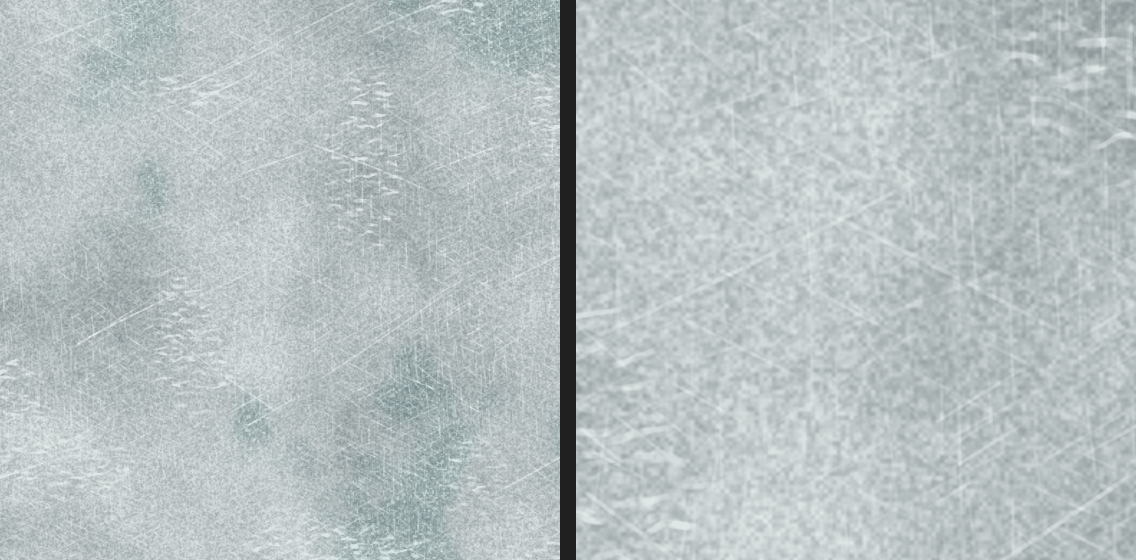
Left, the full canvas; right, a detail of the centre.
Give the GLSL for this texture, as a WebGL 1 fragment shader.

```glsl
precision highp float;
uniform vec2 u_resolution;

const vec3 SHADE = vec3(0.60, 0.64, 0.645);
const vec3 FROST = vec3(0.84, 0.87, 0.87);
const vec3 TEAL = vec3(-0.022, 0.004, 0.002);
const int HAIR_LAYERS = 15;
const int LONG_SCRATCHES = 34;

float hash(vec2 p) {
  vec3 q = fract(vec3(p.xyx) * 0.1031);
  q += dot(q, q.yzx + 33.33);
  return fract((q.x + q.y) * q.z);
}

float noise(vec2 p) {
  vec2 i = floor(p);
  vec2 f = fract(p);
  f = f * f * (3.0 - 2.0 * f);
  float low = mix(hash(i), hash(i + vec2(1.0, 0.0)), f.x);
  float high = mix(hash(i + vec2(0.0, 1.0)), hash(i + 1.0), f.x);
  return mix(low, high, f.y);
}

float fbm(vec2 p) {
  float sum = 0.0;
  float weight = 0.53;
  for (int i = 0; i < 4; i++) {
    sum += weight * noise(p);
    p = mat2(0.8, 0.6, -0.6, 0.8) * p * 2.03 + 17.3;
    weight *= 0.5;
  }
  return sum;
}

vec2 rotate(vec2 p, float angle) {
  float c = cos(angle);
  float s = sin(angle);
  return vec2(c * p.x + s * p.y, c * p.y - s * p.x);
}

float stroke(float dist, float width, float pixel) {
  return 1.0 - smoothstep(width * 0.3, width + 0.6 * pixel, dist);
}

// One slightly bent scratch per stretched cell, with tapered ends
float scratchLayer(vec2 p, float angle, vec2 cells, float width, float keep, float seed, float pixel) {
  vec2 q = rotate(p, angle) * cells + seed * 7.31 + 60.0;
  q.x += hash(vec2(floor(q.y), seed));
  vec2 id = floor(q) + seed * 13.0;
  vec2 f = fract(q) - 0.5;
  float tilt = hash(id + 3.7) - 0.5;
  float bend = hash(id + 9.1) - 0.5;
  float line = (hash(id) - 0.5) * 0.4 + tilt * 0.4 * f.x + bend * 0.5 * f.x * f.x;
  float reach = mix(0.2, 0.48, hash(id + 21.3));
  float taper = 1.0 - smoothstep(reach * 0.4, reach, abs(f.x));
  float strength = step(hash(id + 5.9), keep) * mix(0.35, 1.0, hash(id + 14.2));
  return strength * taper * stroke(abs(f.y - line) / cells.y, width, pixel);
}

// Clustered hairlines in three main directions: rising, falling, upright
float hairlines(vec2 p, float pixel) {
  float sum = 0.0;
  for (int i = 0; i < HAIR_LAYERS; i++) {
    float seed = float(i) + 1.0;
    float kind = mod(float(i), 3.0);
    float angle = kind < 0.5 ? 0.48 : (kind < 1.5 ? -0.5 : 1.55);
    angle += (hash(vec2(seed, 4.0)) - 0.5) * 0.36;
    vec2 cells = vec2(mix(5.0, 13.0, hash(vec2(seed, 8.0))), mix(42.0, 75.0, hash(vec2(seed, 2.0))));
    float cluster = smoothstep(0.42, 0.75, noise(p * 5.0 + seed * 11.7));
    sum += cluster * scratchLayer(p, angle, cells, 0.0013, 0.7, seed, pixel);
  }
  return sum;
}

// Single long scratches crossing the whole sheet
float longScratches(vec2 p, float pixel) {
  float sum = 0.0;
  for (int i = 0; i < LONG_SCRATCHES; i++) {
    float id = float(i);
    vec2 center = vec2(hash(vec2(id, 1.5)), hash(vec2(id, 7.2)));
    float angle = hash(vec2(id, 3.3)) < 0.58 ? 0.46 : -0.52;
    angle += (hash(vec2(id, 5.1)) - 0.5) * 0.3;
    float reach = mix(0.05, 0.19, hash(vec2(id, 9.4)));
    vec2 q = rotate(p - center, angle);
    q.y += (hash(vec2(id, 6.6)) - 0.5) * 0.5 * q.x * q.x;
    float taper = 1.0 - smoothstep(reach * 0.5, reach, abs(q.x));
    float strength = mix(0.25, 0.95, hash(vec2(id, 12.8)));
    sum += strength * taper * stroke(abs(q.y), 0.0017, pixel);
  }
  return sum;
}

// Short, broad scuffs gathered in a few spots
float scuffs(vec2 p, float pixel) {
  float spots = smoothstep(0.64, 0.82, noise(p * 6.0 + 41.0));
  vec2 rough = p + 0.006 * (vec2(noise(p * 70.0), noise(p * 70.0 + 31.0)) - 0.5);
  float flat_marks = scratchLayer(rough, -0.12, vec2(20.0, 80.0), 0.0032, 0.8, 31.0, pixel);
  float tilted_marks = scratchLayer(rough, 0.2, vec2(16.0, 70.0), 0.0026, 0.7, 37.0, pixel);
  return spots * (flat_marks + tilted_marks);
}

void main() {
  vec2 p = gl_FragCoord.xy / u_resolution.y;
  float pixel = 1.0 / u_resolution.y;

  // Cloudy metal, worn teal patches and fine grain
  float cloud = fbm(p * 4.5 + 3.0) - 0.5;
  float patches = smoothstep(0.53, 0.72, fbm(p * 4.2 + 52.0));
  float grain = 0.55 * noise(p * 390.0) + 0.45 * noise(rotate(p, 0.6) * 230.0 + 80.0) - 0.5;
  float speckle = patches * smoothstep(0.62, 0.85, noise(p * 260.0 + 15.0));
  float tone = 0.45 + 1.15 * cloud - 0.42 * patches + 0.95 * grain + 0.5 * speckle;

  // Scratches broken up by flaking
  float flake = mix(0.45, 1.0, smoothstep(0.2, 0.65, noise(p * 170.0 + 5.0)));
  float marks = 0.42 * hairlines(p, pixel) + 0.75 * longScratches(p, pixel) + 0.9 * scuffs(p, pixel);
  tone = mix(tone, 1.2, clamp(marks * flake, 0.0, 0.92));

  vec3 color = mix(SHADE, FROST, tone) + TEAL * patches;
  gl_FragColor = vec4(color, 1.0);
}
```
